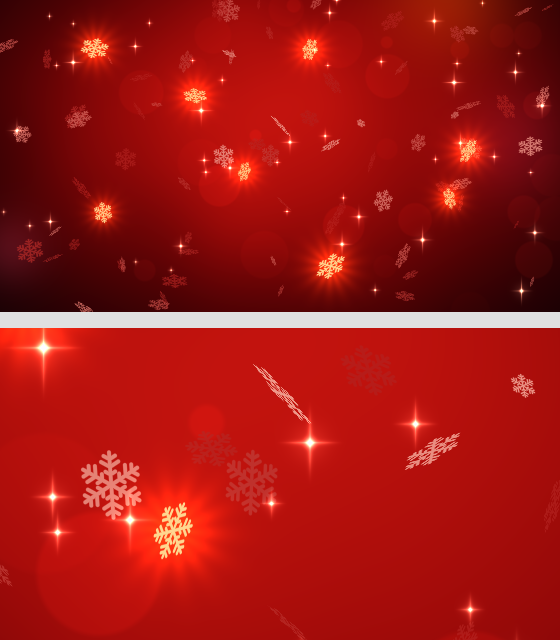
Top, the full canvas; bottom, a detail of the centre.
Reproduce this background procedurally as a Shadertoy shader.

```glsl
// Festive red backdrop with tumbling snowflakes, glowing flakes, star sparkles and faint bokeh.

const int BOKEH_COUNT = 26;
const int FLAKE_COUNT = 76;
const int HOT_COUNT = 8;
const int SPARKLE_COUNT = 46;

const vec2 LIGHT_CENTRE = vec2(0.50, 0.62);   // fraction of the canvas
const vec2 LIGHT_RADIUS = vec2(0.89, 0.66);   // in canvas heights
const float LIGHT_PEAK = 0.77;

const vec3 BOKEH_COLOUR = vec3(0.75, 0.12, 0.08);
const vec3 FLAKE_DIM = vec3(0.70, 0.13, 0.12);
const vec3 FLAKE_PALE = vec3(0.96, 0.66, 0.60);
const vec3 FLAKE_HOT = vec3(1.00, 0.84, 0.56);
const vec3 HOT_GLOW = vec3(1.00, 0.27, 0.04);
const vec3 SPARKLE_COLOUR = vec3(1.00, 0.70, 0.56);

const float PI = 3.14159;

float hash(float n) { return fract(sin(n * 12.9898) * 43758.5453); }

vec2 hash2(float n) { return vec2(hash(n), hash(n + 57.31)); }

float noise(vec2 p) {
    vec2 i = floor(p), f = fract(p);
    f = f * f * (3.0 - 2.0 * f);
    float n = i.x + i.y * 37.0;
    return mix(mix(hash(n), hash(n + 1.0), f.x),
               mix(hash(n + 37.0), hash(n + 38.0), f.x), f.y);
}

mat2 rotation(float a) { return mat2(cos(a), sin(a), -sin(a), cos(a)); }

float haze(vec2 d, float radius) { return exp(-dot(d, d) / (radius * radius)); }

// Evenly spread but irregular position, 0 to 1 on both axes
vec2 scatter(float i, float seed) {
    return fract(i * vec2(0.7549, 0.5698) + seed + 0.22 * hash2(i + seed));
}

float segment(vec2 p, vec2 dir, float len) {
    return length(p - dir * clamp(dot(p, dir), 0.0, len));
}

// Distance to a six-armed snowflake of unit radius
float snowflake(vec2 p) {
    float a = abs(mod(atan(p.y, p.x) + PI / 6.0, PI / 3.0) - PI / 6.0);
    vec2 q = length(p) * vec2(cos(a), sin(a));
    vec2 branch = vec2(0.5, 0.866);
    float d = segment(q, vec2(1.0, 0.0), 0.94);
    d = min(d, segment(q - vec2(0.30, 0.0), branch, 0.17));
    d = min(d, segment(q - vec2(0.52, 0.0), branch, 0.30));
    d = min(d, segment(q - vec2(0.74, 0.0), branch, 0.20));
    return d - 0.06;
}

// Four-pointed star with a soft core
float sparkle(vec2 d, float len, float px) {
    float thin = max(0.0016, 0.4 * px);
    vec2 a = abs(d);
    vec2 fade = max(1.0 - a / (len * vec2(0.8, 1.0)), 0.0);
    fade *= fade;
    float rays = exp(-a.y / thin) * fade.x + exp(-a.x / thin) * fade.y;
    return rays + 1.3 * haze(d, 0.1 * len) + 0.12 * haze(d, 0.4 * len);
}

vec3 backdrop(vec2 p, float aspect) {
    vec2 d = (p - LIGHT_CENTRE * vec2(aspect, 1.0)) / LIGHT_RADIUS;
    float red = LIGHT_PEAK * exp(-dot(d, d)) * (0.93 + 0.14 * noise(p * 4.0));
    vec3 col = vec3(red, 0.004 + 0.16 * red * red * red, 0.014 + 0.09 * red * red * red);
    col += vec3(0.22, 0.11, 0.00) * haze(p - vec2(0.80 * aspect, 1.03), 0.20);
    col += vec3(0.12, 0.03, 0.06) * haze(p - vec2(0.92 * aspect, 0.54), 0.17);
    col += vec3(0.13, 0.05, 0.08) * haze(p - vec2(0.02 * aspect, 0.20), 0.11);
    return col;
}

void mainImage(out vec4 fragColor, in vec2 fragCoord) {
    float px = 1.0 / iResolution.y;
    float aspect = iResolution.x * px;
    vec2 p = fragCoord * px;
    vec2 canvas = vec2(aspect, 1.0);
    vec3 col = backdrop(p, aspect);

    // Bokeh discs, denser towards the right
    for (int i = 0; i < BOKEH_COUNT; i++) {
        float n = float(i);
        vec2 c = scatter(n, 3.7);
        c.x = pow(c.x, 0.6);
        float radius = mix(0.015, 0.08, hash(n + 5.1));
        float disc = smoothstep(0.004, -0.004, length(p - c * canvas) - radius);
        col += BOKEH_COLOUR * disc * mix(0.02, 0.09, hash(n + 8.3));
    }

    // Snowflakes, squashed by their tilt; the last ones glow
    for (int i = 0; i < FLAKE_COUNT; i++) {
        float n = float(i);
        bool hot = i >= FLAKE_COUNT - HOT_COUNT;
        vec2 c = scatter(n, 0.4);
        if (hot) c = mix(vec2(0.55, 0.56), c, 0.75);
        float size = hot ? mix(0.030, 0.055, hash(n + 2.2)) : mix(0.014, 0.047, hash(n + 2.2));
        vec2 d = p - c * canvas;
        float r = length(d) / size;
        if (r > 4.0) continue;

        float tilt = mix(hot ? 0.45 : 0.10, 1.0, hash(n + 4.6));
        vec2 q = rotation(2.0 * PI * hash(n + 6.9)) * d / size;
        q.y /= tilt;
        q = rotation(PI * hash(n + 9.4)) * q;
        float soft = 0.75 * px / (size * mix(tilt, 1.0, 0.5));
        float cover = smoothstep(soft, -soft, snowflake(q));

        if (hot) {
            float streaks = 0.75 + 0.25 * cos(14.0 * atan(d.y, d.x) + n);
            col += HOT_GLOW * (0.50 * exp(-0.9 * r * r) + 0.28 * streaks * exp(-0.4 * r * r));
            col = mix(col, FLAKE_HOT, cover);
        } else {
            float pale = hash(n + 11.8);
            col = mix(col, mix(FLAKE_DIM, FLAKE_PALE, pale * pale), cover * mix(0.65, 0.90, pale));
        }
    }

    // Sparkles, denser towards the top
    for (int i = 0; i < SPARKLE_COUNT; i++) {
        float n = float(i);
        vec2 c = scatter(n, 8.6);
        c.y = pow(c.y, 0.7);
        float bright = hash(n + 1.9);
        float len = mix(0.018, 0.062, bright * bright);
        col += SPARKLE_COLOUR * sparkle(p - c * canvas, len, px) * mix(0.6, 1.0, bright);
    }

    fragColor = vec4(clamp(col, 0.0, 1.0), 1.0);
}
```
